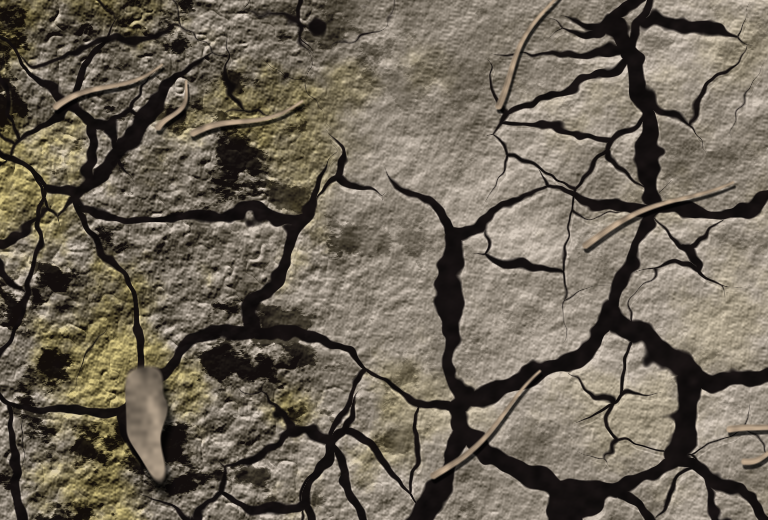
A Shadertoy shader for this texture:

```glsl
// Sunlit cracked mud: smooth grey plates on the right, rough mossy soil on the left.
// Warped Voronoi borders form the cracks, fractal noise lit from above forms the
// relief, and hashed straws plus one curled dead leaf lie on top.

const vec2  LIGHT_DIR    = vec2(-0.36, 0.93);
const float RELIEF_STEP  = 0.004;
const float RELIEF_GAIN  = 1.85;
const float PLATE_TONE   = 0.585;
const float ROUGH_TONE   = 0.46;
const float PLATE_SCALE  = 3.1;
const float FINE_SCALE   = 6.5;
const float EDGE         = 0.0025;
const int   STRAW_COUNT  = 8;
const vec2  LEAF_CENTRE  = vec2(0.28, 0.20);
const vec3  MOSS_TINT    = vec3(1.02, 0.99, 0.62);
const vec3  STRAW_COLOUR = vec3(0.66, 0.58, 0.49);
const vec3  LEAF_COLOUR  = vec3(0.50, 0.45, 0.39);
const vec3  CRACK_COLOUR = vec3(0.06, 0.045, 0.045);

float hash(vec2 p) {
    return fract(sin(dot(p, vec2(127.1, 311.7))) * 43758.5453);
}

vec2 hash2(vec2 p) {
    return vec2(hash(p), hash(p + 17.3));
}

float noise(vec2 p) {
    vec2 i = floor(p), f = fract(p);
    f = f * f * (3.0 - 2.0 * f);
    return mix(mix(hash(i), hash(i + vec2(1, 0)), f.x),
               mix(hash(i + vec2(0, 1)), hash(i + vec2(1, 1)), f.x), f.y);
}

float fbm(vec2 p) {
    float sum = 0.0, amp = 1.0;
    for (int i = 0; i < 6; i++) {
        sum += amp * noise(p);
        p = mat2(1.68, 1.26, -1.26, 1.68) * p + 7.1;
        amp *= 0.6;
    }
    return sum / 2.38;
}

vec2 warp(vec2 p, float freq) {
    return vec2(noise(p * freq), noise(p * freq + 31.7)) - 0.5;
}

// Distance to the nearest Voronoi border
float cellBorder(vec2 p) {
    vec2 base = floor(p), nearCell = base, nearVec = vec2(9.0);
    for (int k = 0; k < 9; k++) {
        vec2 cell = base + vec2(k % 3 - 1, k / 3 - 1);
        vec2 v = cell + hash2(cell) - p;
        if (dot(v, v) < dot(nearVec, nearVec)) { nearVec = v; nearCell = cell; }
    }
    float d = 9.0;
    for (int k = 0; k < 25; k++) {
        vec2 cell = nearCell + vec2(k % 5 - 2, k / 5 - 2);
        vec2 v = cell + hash2(cell) - p;
        vec2 gap = v - nearVec;
        if (dot(gap, gap) > 1e-4) d = min(d, dot(0.5 * (v + nearVec), normalize(gap)));
    }
    return d;
}

// 1 inside a crack; the width swells, tapers and vanishes along its length
float cracks(vec2 p, float rough) {
    vec2 q = p + 0.11 * warp(p, 5.0) + 0.035 * warp(p, 17.0) + 0.011 * warp(p, 55.0);
    float wide = mix(-0.007, 0.021, noise(p * 4.0 + 5.0)) - 0.004 * rough;
    float thin = mix(-0.014, 0.012, noise(p * 6.0 + 40.0));
    float a = wide - cellBorder(q * PLATE_SCALE + 3.0) / PLATE_SCALE;
    float b = thin - cellBorder(q * FINE_SCALE + 20.0) / FINE_SCALE;
    return smoothstep(-EDGE, EDGE, max(a, b));
}

float relief(vec2 p, float rough) {
    float clumps = abs(2.0 * noise(p * 22.0 + warp(p, 50.0)) - 1.0);
    return 2.38 * fbm(p * 6.0) * (1.0 + 0.7 * rough) + 0.5 * rough * clumps;
}

// Signed distance to a slightly bent, tapering straw
float straw(vec2 p, float id) {
    vec2 start = hash2(vec2(id, 2.0)) * vec2(1.5, 1.0);
    float angle = mix(0.2, 1.15, hash(vec2(id, 5.0)));
    float len = mix(0.1, 0.33, hash(vec2(id, 8.0)));
    vec2 axis = vec2(cos(angle), sin(angle)), d = p - start;
    float t = clamp(dot(d, axis) / len, 0.0, 1.0);
    d -= vec2(-axis.y, axis.x) * 0.012 * sin(t * 5.0 + id);
    return length(d - axis * t * len) - mix(0.0065, 0.0025, t);
}

float leaf(vec2 p) {
    vec2 d = p - LEAF_CENTRE + 0.06 * warp(p, 13.0);
    d.x += 0.25 * d.y;
    return (length(d / vec2(0.048, 0.12)) - 1.0) * 0.048;
}

void mainImage(out vec4 fragColor, in vec2 fragCoord) {
    vec2 p = fragCoord / iResolution.y;
    float patches = fbm(p * 4.0 + 60.0);
    float rough = 1.0 - smoothstep(0.35, 0.95, p.x + 0.8 * (patches - 0.5));

    // Lit relief, broad stains and pale crumbs
    float slope = relief(p, rough) - relief(p + LIGHT_DIR * RELIEF_STEP, rough);
    float tone = mix(PLATE_TONE, ROUGH_TONE, rough) + RELIEF_GAIN * slope;
    tone += 0.4 * (fbm(p * 3.0 + 11.0) - 0.5);
    tone += 0.2 * rough * smoothstep(0.72, 0.85, noise(p * 75.0)) * noise(p * 9.0);

    // Shadowed hollows in the rough soil and sunlit lips beneath cracks
    float hollow = smoothstep(0.59, 0.66, fbm(p * vec2(9.0, 13.0) + 80.0));
    tone *= 1.0 - 0.85 * hollow * (0.2 + 0.8 * rough);
    float crack = cracks(p, rough);
    tone += 0.13 * cracks(p + LIGHT_DIR * 0.011, rough) * (1.0 - crack);
    tone = clamp(tone, 0.07, 0.84);
    vec3 col = vec3(tone, tone * 0.96 - 0.015, max(tone * 0.95 - 0.06, tone * 0.7));

    // Moss, then open cracks
    float moss = smoothstep(0.45, 0.68, fbm(p * 5.0 + 25.0)) * (0.2 + 0.8 * rough);
    col *= mix(vec3(1.0), MOSS_TINT, 0.75 * moss);
    col = mix(col, CRACK_COLOUR * (0.6 + 0.8 * noise(p * 60.0)), crack * 0.97);

    // Dead leaf with folds and a cast shadow
    float folds = noise(vec2(p.x * 34.0 + p.y * 9.0, p.y * 10.0)) + 0.35 * noise(p * 90.0);
    col *= 1.0 - 0.8 * smoothstep(0.008, -0.006, leaf(p + LIGHT_DIR * 0.025));
    col = mix(col, LEAF_COLOUR * (0.5 + 0.75 * folds), smoothstep(EDGE, -EDGE, leaf(p)));

    // Straws with cast shadows
    for (int i = 0; i < STRAW_COUNT; i++) {
        float id = float(i) + 1.0;
        float body = straw(p, id);
        float grain = 0.75 + 0.4 * noise(p * 70.0) + 25.0 * (straw(p - LIGHT_DIR * 0.004, id) - body);
        col *= 1.0 - 0.75 * smoothstep(EDGE, -EDGE, straw(p + LIGHT_DIR * 0.009, id));
        col = mix(col, STRAW_COLOUR * clamp(grain, 0.6, 1.2), smoothstep(EDGE, -EDGE, body));
    }
    fragColor = vec4(col, 1.0);
}
```
